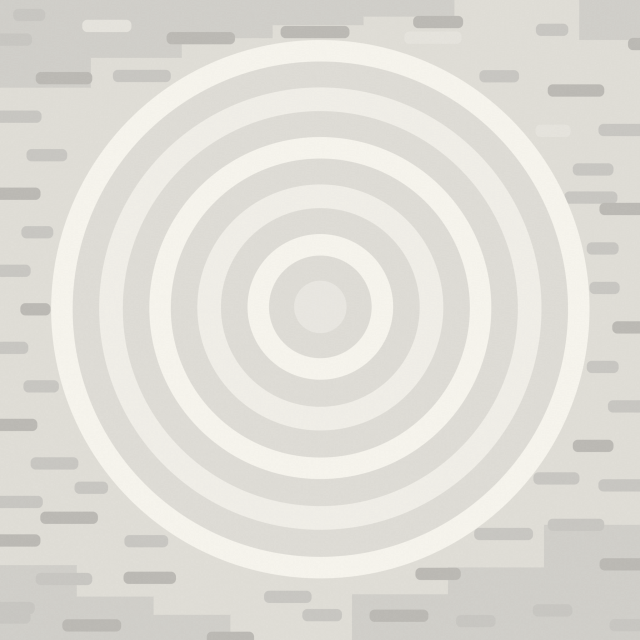
This background is drawn by a three.js fragment shader. Its source:

```glsl
// Pale concentric rings over a warm grey ground with stepped grey corners
// and scattered rounded dashes. Rings and dashes are distance functions;
// the dashes follow side columns, rows, a diagonal and an arc round the rings.

varying vec2 vUv;

const vec3 GROUND = vec3(0.873, 0.865, 0.838);
const vec3 CORNER = vec3(0.814, 0.808, 0.788);
const vec3 DASH_DARK = vec3(0.733, 0.725, 0.705);
const vec3 DASH_MID = vec3(0.782, 0.776, 0.758);
const vec3 DASH_LIGHT = vec3(0.895, 0.887, 0.862);
const vec3 RING_GAP = vec3(0.867, 0.859, 0.835);
const vec3 RING_BRIGHT = vec3(0.961, 0.953, 0.925);
const vec3 RING_SOFT = vec3(0.937, 0.929, 0.904);
const vec3 HUB = vec3(0.908, 0.900, 0.878);

const vec2 CENTER = vec2(0.5005, 0.5205);
const float CENTER_DRIFT = 0.0009;  // each larger ring sits a little lower
const float HUB_RADIUS = 0.041;
const float FIRST_RING = 0.097;
const float RING_STEP = 0.0767;
const float BRIGHT_HALF = 0.0168;
const float SOFT_HALF = 0.0185;
const float DASH_HALF_HEIGHT = 0.0096;
const float DASH_ROUNDING = 0.008;
const float ARC_RADIUS = 0.456;
const float EDGE = 0.0011;
const float GRAIN = 0.008;

float hash(vec2 p) {
  return fract(sin(dot(p, vec2(127.1, 311.7))) * 43758.5);
}

float fill(float d) {
  return 1.0 - smoothstep(-EDGE, EDGE, d);
}

// Staircase shrinking away from a corner; p is measured from that corner.
float stairs(vec2 p, float tread, float height, float ratio, float count) {
  float cover = 0.0;
  for (float n = 0.0; n < 5.0; n++) {
    if (n >= count) break;
    vec2 size = vec2(tread * (n + 1.0), height * pow(ratio, n));
    cover = max(cover, fill(max(p.x - size.x, p.y - size.y)));
  }
  return cover;
}

void dash(inout vec3 col, vec2 p, vec2 c, float halfWidth, vec3 tone) {
  vec2 q = abs(p - c) - vec2(halfWidth, DASH_HALF_HEIGHT) + DASH_ROUNDING;
  float d = length(max(q, 0.0)) + min(max(q.x, q.y), 0.0) - DASH_ROUNDING;
  col = mix(col, tone, fill(d));
}

// Dashes alternating between the canvas edge and a bowed inner line.
void sideColumn(inout vec3 col, vec2 p, float top, float gap, float flipAt, float first, float last) {
  for (float k = -2.0; k < 14.0; k++) {
    if (k < first || k > last) continue;
    float bow = min(pow(abs(k - 4.5) / 5.5, 2.0), 1.0);
    float inner = mod(k + step(flipAt, k), 2.0);
    float x = mix(0.012, 0.055 + 0.045 * bow, inner);
    float halfWidth = mix(0.043 + 0.012 * cos(0.7 * k - 0.6), 0.0234 + 0.0208 * bow, inner);
    vec3 tone = mod(k, 3.0) > 1.5 ? DASH_DARK : DASH_MID;
    dash(col, p, vec2(x, top - gap * k), halfWidth, tone);
  }
}

void rowsAndDiagonal(inout vec3 col, vec2 p) {
  for (float k = 0.0; k < 7.0; k++) {  // top row
    vec2 c = vec2(0.0456 + 0.155 * k - 0.043 * sin(0.9 * k), 0.961 - 0.0026 * k + 0.0156 * cos(1.5 * k));
    vec3 tone = k == 1.0 ? DASH_LIGHT : (mod(k, 5.0) == 0.0 ? DASH_MID : DASH_DARK);
    dash(col, p, c, 0.04 + 0.016 * sin(1.1 * k - 1.2), tone);
  }
  for (float k = 0.0; k < 9.0; k++) {  // bottom row, open where the diagonal ends
    if (k == 2.0 || k == 3.0) continue;
    float accent = float(mod(k, 4.0) == 1.0);
    vec2 c = vec2(0.0234 + 0.12 * k, 0.036 + 0.014 * cos(2.8 * k));
    dash(col, p, c, 0.031 + 0.015 * accent, mix(DASH_MID, DASH_DARK, accent));
  }
  for (float k = 0.0; k < 3.0; k++) {  // lower left diagonal
    dash(col, p, vec2(0.108 + 0.126 * k, 0.191 - 0.0938 * k), 0.045 - 0.004 * k, DASH_DARK);
  }
}

void arcDashes(inout vec3 col, vec2 p) {
  for (float k = 0.0; k < 21.0; k++) {
    bool open = k == 3.0 || k == 5.0 || (k > 7.0 && k < 17.0 && k != 13.0);
    if (open) continue;
    float angle = radians(36.0 + 15.1 * k);
    vec2 c = CENTER + ARC_RADIUS * vec2(cos(angle), -sin(angle));
    vec3 tone = k == 2.0 ? DASH_DARK : (k == 17.0 || k == 19.0 ? DASH_LIGHT : DASH_MID);
    dash(col, p, c, 0.036 + 0.01 * sin(1.6 * k), tone);
  }
}

void rings(inout vec3 col, vec2 p) {
  vec2 outerCenter = CENTER - vec2(0.0, 4.0 * CENTER_DRIFT);
  col = mix(col, RING_GAP, fill(length(p - outerCenter) - FIRST_RING - 4.0 * RING_STEP));
  for (float i = 0.0; i < 5.0; i++) {
    float soft = mod(i, 2.0);
    float r = length(p - CENTER + vec2(0.0, CENTER_DRIFT * i));
    float d = abs(r - FIRST_RING - RING_STEP * i) - mix(BRIGHT_HALF, SOFT_HALF, soft);
    col = mix(col, mix(RING_BRIGHT, RING_SOFT, soft), fill(d));
  }
  col = mix(col, HUB, fill(length(p - CENTER) - HUB_RADIUS));
}

void main() {
  vec2 p = vUv;
  vec2 mirrored = vec2(1.0 - p.x, p.y);
  float corners = stairs(vec2(p.x, 1.0 - p.y), 0.142, 0.137, 0.66, 5.0);
  corners = max(corners, stairs(1.0 - p, 0.095, 0.0625, 1.0, 1.0));
  corners = max(corners, stairs(p, 0.12, 0.117, 0.58, 3.0));
  corners = max(corners, stairs(mirrored, 0.15, 0.18, 0.63, 3.0));
  vec3 col = mix(GROUND, CORNER, corners);

  arcDashes(col, p);
  sideColumn(col, p, 0.8177, 0.0602, 10.5, -2.0, 13.0);
  sideColumn(col, mirrored, 0.7969, 0.0617, 3.5, -1.0, 11.0);
  rowsAndDiagonal(col, p);
  rings(col, p);

  col += GRAIN * (hash(floor(p * 512.0)) - 0.5);  // paper grain
  gl_FragColor = vec4(col, 1.0);
}
```
